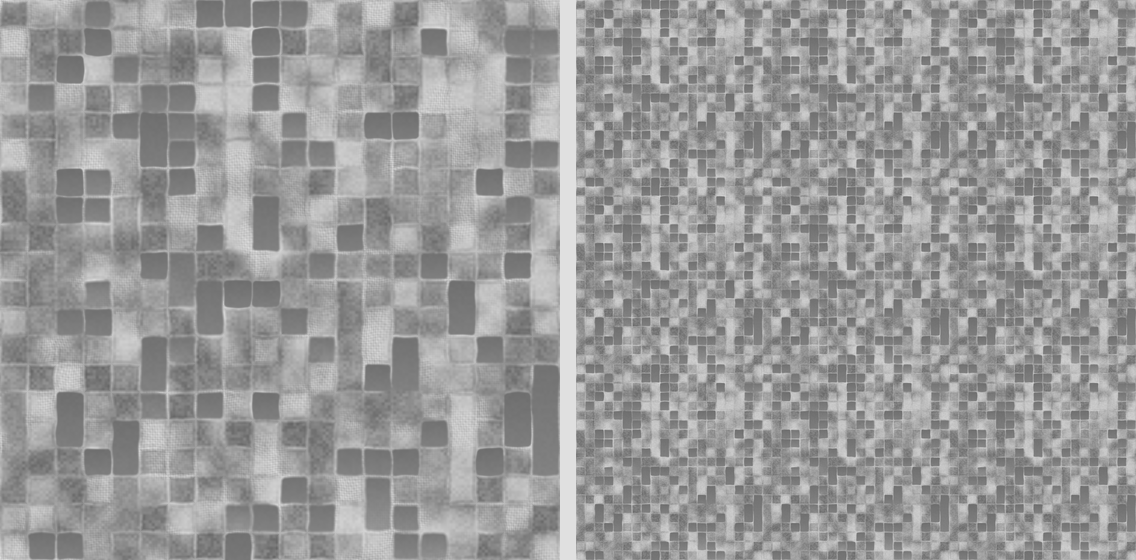
Left, the tile; right, the same tile 3 across and 3 down.
Reproduce this texture map procedurally as a WebGL 2 fragment shader.

```glsl
#version 300 es
precision highp float;
// Grey patchwork of small upright blocks: smooth dark tiles with rounded
// corners over cloudy, grainy pale tiles. A wrapped grid merges some cells
// into tall blocks; wrapped noise adds clouds, speckle, weave and seams.

uniform vec2 u_resolution;
out vec4 fragColor;

const float GRID = 20.0;          // cells per side, a multiple of 4
const float TALL_CHANCE = 0.10;   // runs of four cells merged
const float PAIR_CHANCE = 0.28;   // runs of two cells merged
const float DARK_CHANCE = 0.27;
const float CORNER = 0.13;        // corner radius in cells
const float DARK_TOP = 0.445;
const float DARK_BOTTOM = 0.505;
const float PALE_LOW = 0.465;
const float PALE_HIGH = 0.785;
const float HALO = 0.055;
const float SPECKLE = 0.11;
const float WEAVE = 0.035;
const float SEAM = 0.075;
const float WEAVE_REPEATS = 110.0;
const float TAU = 6.2831853;

struct Tile {
    vec2 center;
    vec2 halfSize;
    vec2 id;
};

float hash(vec2 p) {
    return fract(sin(dot(p, vec2(127.1, 311.7))) * 43758.5453);
}

// Value noise on the unit square, wrapping after "repeats" lattice steps.
float noise(vec2 uv, float repeats, float seed) {
    vec2 p = uv * repeats;
    vec2 i = floor(p);
    vec2 f = fract(p);
    f = f * f * (3.0 - 2.0 * f);
    vec2 a = mod(i, repeats) + seed;
    vec2 b = mod(i + 1.0, repeats) + seed;
    return mix(mix(hash(a), hash(vec2(b.x, a.y)), f.x),
               mix(hash(vec2(a.x, b.y)), hash(b), f.x), f.y);
}

// Block that owns a grid cell; every column starts its runs at its own offset.
Tile tileAt(vec2 cell) {
    float column = mod(cell.x, GRID);
    float offset = floor(4.0 * hash(vec2(column, 71.3)));
    float row = cell.y + offset;
    float four = mod(floor(row / 4.0), GRID / 4.0);
    float two = mod(floor(row / 2.0), GRID / 2.0);
    float span = 1.0;
    if (hash(vec2(column, four + 37.7)) < TALL_CHANCE) span = 4.0;
    else if (hash(vec2(column, two + 53.9)) < PAIR_CHANCE) span = 2.0;
    float start = floor(row / span) * span - offset;
    return Tile(vec2(cell.x + 0.5, start + 0.5 * span),
                vec2(0.5, 0.5 * span), mod(vec2(column, start), GRID));
}

float roundedBox(vec2 p, vec2 halfSize, float radius) {
    vec2 q = abs(p) - halfSize + radius;
    return length(max(q, 0.0)) + min(max(q.x, q.y), 0.0) - radius;
}

void main() {
    vec2 uv = gl_FragCoord.xy / u_resolution;
    vec2 wobble = vec2(noise(uv, 40.0, 3.0), noise(uv, 40.0, 9.0)) - 0.5;
    vec2 p = uv * GRID + 0.07 * wobble;
    vec2 cell = floor(p);

    // Pale ground: drifting clouds plus one tone per block, faded at its rim.
    Tile own = tileAt(cell);
    float rim = roundedBox(p - own.center, own.halfSize, 0.0);
    float tone = mix(0.5, hash(own.id + 17.0), smoothstep(0.0, 0.16, -rim));
    float cloud = 0.65 * noise(uv, 18.0, 21.0) + 0.35 * noise(uv, 36.0, 33.0);
    float pale = smoothstep(0.17, 0.83, 0.55 * cloud + 0.45 * tone);
    float value = mix(PALE_LOW, PALE_HIGH, pale);

    // Fine grain: speckle where the ground is dim, crossed weave where bright.
    float grain = noise(uv, 190.0, 41.0) - 0.5;
    float patches = smoothstep(0.3, 0.75, noise(uv, 24.0, 57.0));
    vec2 thread = TAU * (WEAVE_REPEATS * vec2(uv.x + uv.y, uv.x - uv.y) + 0.9 * wobble);
    float weave = sin(thread.x) * sin(thread.y) + 0.4 * sin(thread.x);
    value += SPECKLE * grain * mix(1.0, 0.45, pale);
    value += WEAVE * weave * patches * smoothstep(0.25, 0.7, pale);

    // Thin bright seams with a faint dark echo inside them.
    float seamStrength = SEAM * smoothstep(0.25, 0.8, noise(uv, 30.0, 63.0));
    value += seamStrength * (exp(-pow(rim / 0.04, 2.0))
                             - 0.5 * exp(-pow((rim + 0.11) / 0.04, 2.0)));

    // Nearest smooth dark block among the neighbouring cells.
    float nearest = 2.0;
    float darkValue = DARK_TOP;
    float softness = 0.05;
    float cover = 1.0;
    for (int y = -1; y <= 1; y++) {
        for (int x = -1; x <= 1; x++) {
            Tile t = tileAt(cell + vec2(x, y));
            if (hash(t.id + 5.0) > DARK_CHANCE) continue;
            float variety = hash(t.id + 29.0);
            vec2 local = p - t.center;
            float d = roundedBox(local, t.halfSize - 0.02 - 0.03 * variety, CORNER);
            if (d < nearest) {
                nearest = d;
                float height = clamp(0.5 + 0.5 * local.y / t.halfSize.y, 0.0, 1.0);
                darkValue = mix(DARK_BOTTOM, DARK_TOP, height) + 0.03 * (variety - 0.5);
                softness = mix(0.04, 0.09, variety);
                cover = mix(1.0, 0.65, smoothstep(0.7, 1.0, variety) * (1.0 - height));
            }
        }
    }

    // Pale halo around the dark blocks, then the blocks themselves.
    value += HALO * exp(-6.0 * max(nearest, 0.0)) * (0.4 + cloud);
    float mask = cover * (1.0 - smoothstep(-softness, softness, nearest));
    value = mix(value, darkValue + 0.015 * grain, mask);
    fragColor = vec4(vec3(clamp(value, 0.0, 1.0)), 1.0);
}
```
